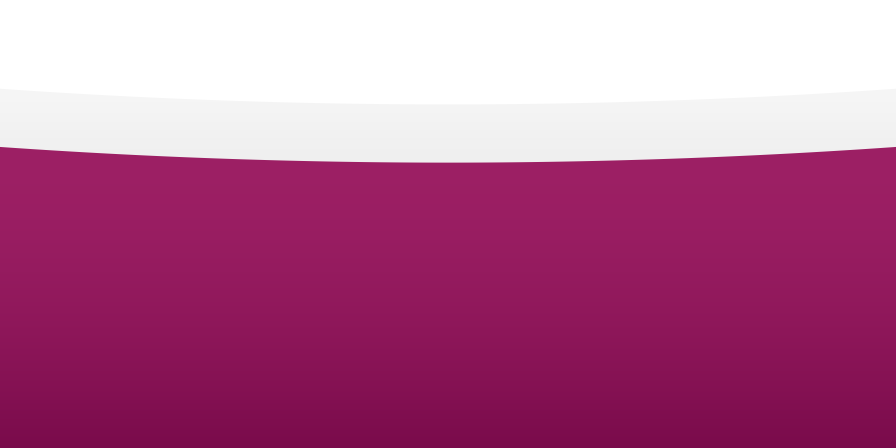
Give the GLSL for this background, as a WebGL 1 fragment shader.

```glsl
precision mediump float;

uniform vec2 u_resolution;

#define UPPER_ARC 0.767
#define LOWER_ARC 0.637
#define ARC_RISE 0.035
#define FADE_POWER 1.6
#define WHITE vec3(1.0)
#define BAND_LIGHT vec3(0.961)
#define BAND_SHADE vec3(0.937)
#define MAGENTA_LIGHT vec3(0.612, 0.122, 0.392)
#define MAGENTA_DEEP vec3(0.475, 0.040, 0.292)

// Coverage of the region below a shallow arc whose lowest point is centred
float belowArc(vec2 uv, float lowest) {
    float x = 2.0 * uv.x - 1.0;
    float edge = lowest + ARC_RISE * x * x;
    return clamp((edge - uv.y) * u_resolution.y + 0.5, 0.0, 1.0);
}

void main() {
    vec2 uv = gl_FragCoord.xy / u_resolution;

    // Pale band, slightly darker towards its lower edge
    float bandFade = smoothstep(UPPER_ARC + ARC_RISE, LOWER_ARC, uv.y);
    vec3 band = mix(BAND_LIGHT, BAND_SHADE, bandFade);

    // Magenta field, deepening faster near the bottom
    float depth = clamp(1.0 - uv.y / LOWER_ARC, 0.0, 1.0);
    vec3 field = mix(MAGENTA_LIGHT, MAGENTA_DEEP, pow(depth, FADE_POWER));

    // Layers from top to bottom
    vec3 color = mix(WHITE, band, belowArc(uv, UPPER_ARC));
    color = mix(color, field, belowArc(uv, LOWER_ARC));

    gl_FragColor = vec4(color, 1.0);
}
```
